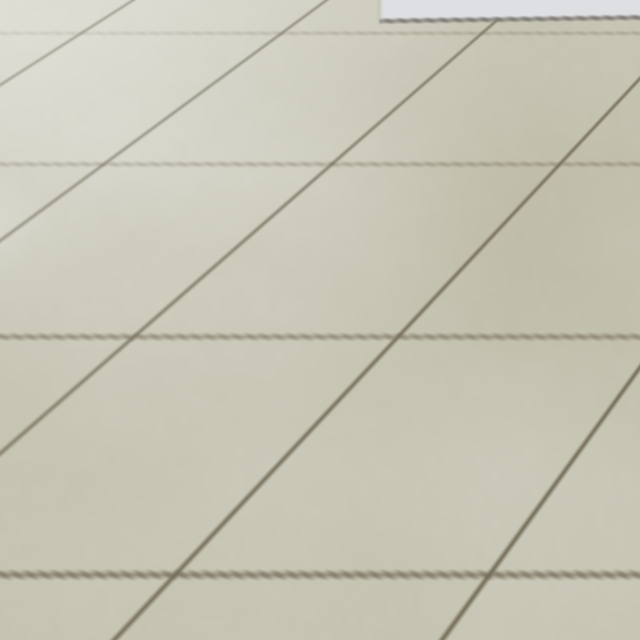
Give the GLSL for this texture, as a WebGL 1 fragment shader.

```glsl
precision highp float;
// Pale stone floor tiles in perspective, with twisted cross joints and a white panel at the top right.

uniform vec2 u_resolution;

const vec3 SHADE_COLOR = vec3(0.745, 0.738, 0.658);
const vec3 GLARE_COLOR = vec3(0.880, 0.880, 0.850);
const vec3 SEAM_COLOR  = vec3(0.445, 0.415, 0.335);
const vec3 ROPE_COLOR  = vec3(0.510, 0.475, 0.405);
const vec3 PANEL_COLOR = vec3(0.865, 0.875, 0.885);
const vec3 PANEL_EDGE_COLOR = vec3(0.470, 0.450, 0.430);

const vec2  VANISHING_POINT = vec2(2.461, 2.4375);
const float COLUMN_SPACING = 0.2102;  // joint spacing per unit of depth
const float COLUMN_PHASE   = 4.455;
const float ROW_SCALE      = 12.333;
const float ROW_PHASE      = 8.28;
const float SEAM_HALF_WIDTH = 0.0014; // per unit of depth
const float ROPE_HALF_WIDTH = 0.0021;
const float SOFTNESS        = 0.0020;
const float ROPE_PERIOD     = 0.0215;
const float ROPE_SLANT      = 50.0;
const vec2  PANEL_CORNER    = vec2(0.593, 0.967);
const float PANEL_TILT      = 0.014;
const float TILE_VARIATION  = 0.06;
const float MOTTLE          = 0.13;
const float GRAIN           = 0.035;
const float TAU             = 6.2831853;

float hash(vec2 p) {
  return fract(sin(dot(p, vec2(127.1, 311.7))) * 43758.5453);
}

float noise(vec2 p) {
  vec2 i = floor(p);
  vec2 f = fract(p);
  f = f * f * (3.0 - 2.0 * f);
  return mix(mix(hash(i), hash(i + vec2(1.0, 0.0)), f.x),
             mix(hash(i + vec2(0.0, 1.0)), hash(i + vec2(1.0, 1.0)), f.x), f.y);
}

// Soft round spot of light or shadow
float spot(vec2 p, vec2 center, vec2 radius) {
  vec2 d = (p - center) / radius;
  return exp(-dot(d, d));
}

// Coverage of a soft line at a given distance from its center
float stroke(float dist, float halfWidth, float soft) {
  return 1.0 - smoothstep(halfWidth - soft, halfWidth + soft, abs(dist));
}

// Signed distance to the nearest whole number
float toNearest(float x) {
  return fract(x + 0.5) - 0.5;
}

// Ripple of the slanted strands along a twisted joint
float ropeTwist(float x, float offset) {
  return sin(TAU * (x / ROPE_PERIOD + offset * ROPE_SLANT));
}

void main() {
  vec2 p = gl_FragCoord.xy / u_resolution;
  float pixel = 1.0 / min(u_resolution.x, u_resolution.y);

  // Floor coordinates
  float depth = VANISHING_POINT.y - p.y;
  float ray = (p.x - VANISHING_POINT.x) / depth;
  vec2 tile = vec2(ray / COLUMN_SPACING + COLUMN_PHASE, ROW_PHASE - ROW_SCALE / depth);
  float soft = max(SOFTNESS * depth, pixel);

  // Light across the floor, tile tone and mottling
  float glare = max(spot(p, vec2(0.0, 1.02), vec2(0.55, 0.40)),
                    0.7 * spot(p, vec2(-0.03, 0.68), vec2(0.16, 0.12)));
  float shade = 0.27 + 0.66 * glare;
  shade += 0.12 * spot(p, vec2(0.45, 0.66), vec2(0.22, 0.16));
  shade -= 0.20 * spot(p, vec2(0.88, 0.66), vec2(0.32, 0.28));
  shade += 0.06 * spot(p, vec2(0.75, 0.30), vec2(0.30, 0.20));
  shade += TILE_VARIATION * (hash(floor(tile)) - 0.5);
  shade += MOTTLE * (noise(p * vec2(5.0, 8.0)) - 0.5);
  shade += GRAIN * (noise(p * 35.0) + noise(p * 80.0) - 1.0);
  vec3 color = mix(SHADE_COLOR, GLARE_COLOR, shade);

  // Twisted cross joints, fading with distance and glare
  float nearness = smoothstep(1.35, 2.35, depth);
  float rowOffset = -toNearest(tile.y) * depth * depth / ROW_SCALE;
  float twist = ropeTwist(p.x, rowOffset);
  float ropeWidth = (ROPE_HALF_WIDTH + 0.0004 * twist) * depth * mix(0.75, 1.0, nearness);
  float rope = stroke(rowOffset, ropeWidth, soft * 1.15) * (0.88 + 0.10 * twist);
  color = mix(color, ROPE_COLOR, rope * mix(0.36, 0.92, nearness) * (1.0 - 0.6 * glare));

  // Straight joints that run to the vanishing point
  float seamOffset = toNearest(tile.x) * COLUMN_SPACING * depth / sqrt(1.0 + ray * ray);
  float seam = stroke(seamOffset, SEAM_HALF_WIDTH * depth, soft);
  float seamStrength = mix(0.50, 1.0, smoothstep(0.0, 1.5, p.x + 1.0 - p.y));
  color = mix(color, SEAM_COLOR, seam * seamStrength * (1.0 - 0.15 * glare));

  // White panel with a dark lower edge and a faint side
  vec2 q = p - PANEL_CORNER;
  q.y -= PANEL_TILT * q.x;
  float inside = smoothstep(-0.003, 0.003, q.x);
  color = mix(color, PANEL_COLOR, inside * smoothstep(-0.003, 0.003, q.y));
  float side = stroke(q.x, 0.003, 0.004) * smoothstep(-0.003, 0.003, q.y);
  color = mix(color, SHADE_COLOR, 0.6 * side);
  float edgeTwist = ropeTwist(p.x, q.y);
  float edge = stroke(q.y, 0.0033 + 0.0004 * edgeTwist, max(0.0032, pixel));
  color = mix(color, PANEL_EDGE_COLOR, inside * edge * (0.78 + 0.10 * edgeTwist));

  gl_FragColor = vec4(color, 1.0);
}
```
